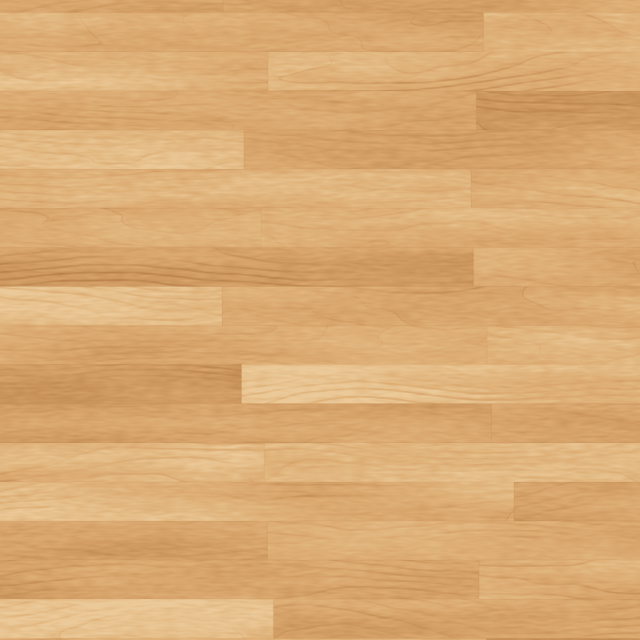
A Shadertoy shader for this texture:

```glsl
// Honey-coloured wood strip flooring: staggered planks with flowing grain.

const float ROW_HEIGHT = 0.0611;
const float FIRST_EDGE = 0.0026;

const vec3 DARK_WOOD  = vec3(0.77, 0.56, 0.34);
const vec3 WARM_WOOD  = vec3(0.85, 0.65, 0.43);
const vec3 HONEY_WOOD = vec3(0.88, 0.71, 0.49);
const vec3 PALE_WOOD  = vec3(0.915, 0.775, 0.58);

vec2 hash22(vec2 p) {
    vec3 h = fract(p.xyx * vec3(0.1031, 0.1030, 0.0973));
    h += dot(h, h.yzx + 33.33);
    return fract((h.xx + h.yz) * h.zy);
}

float cornerSlope(vec2 cell, vec2 corner, vec2 f) {
    return dot(hash22(cell + corner) * 2.0 - 1.0, f - corner);
}

// Gradient noise, roughly -0.6 to 0.6
float noise(vec2 p) {
    vec2 cell = floor(p), f = p - cell;
    vec2 u = f * f * f * (f * (f * 6.0 - 15.0) + 10.0);
    vec2 e = vec2(0.0, 1.0);
    return mix(mix(cornerSlope(cell, e.xx, f), cornerSlope(cell, e.yx, f), u.x),
               mix(cornerSlope(cell, e.xy, f), cornerSlope(cell, e.yy, f), u.x), u.y);
}

// Height field whose whole-number contours are the growth rings
float ringField(vec2 p) {
    return p.y * 48.0
         + noise(p * vec2(2.6, 13.0)) * 5.0
         + noise(p * vec2(13.0, 45.0)) * 0.35;
}

// Thin ring lines of even width, with a soft tail on one side
float ringLines(vec2 p) {
    vec2 e = vec2(0.0006, 0.0);
    float field = ringField(p);
    vec2 slope = vec2(ringField(p + e.xy), ringField(p + e.yx)) - field;
    float steepness = max(length(slope) / e.x, 6.0);
    float phase = fract(field);
    float dist = min(phase, 1.0 - phase) / steepness;
    float line = 1.0 - smoothstep(0.0003, 0.0024, dist);
    float tail = (1.0 - smoothstep(0.0, 0.5, phase)) * smoothstep(0.0, 0.06, phase);
    return line * 0.75 + tail * 0.3;
}

// Joints alternate between two positions, with a small shift per row
float jointPosition(float row) {
    float stagger = mix(0.385, 0.772, mod(row, 2.0));
    return stagger + (hash22(vec2(row, 7.0)).y - 0.5) * 0.085;
}

vec3 woodColor(float tone) {
    vec3 color = mix(DARK_WOOD, WARM_WOOD, clamp(tone / 0.44, -0.8, 1.0));
    color = mix(color, HONEY_WOOD, clamp((tone - 0.44) / 0.29, 0.0, 1.0));
    return mix(color, PALE_WOOD, clamp((tone - 0.73) / 0.27, 0.0, 1.2));
}

vec3 floorColor(vec2 uv) {
    // Plank layout
    float rowCoord = (uv.y - FIRST_EDGE) / ROW_HEIGHT + 20.0;
    float row = floor(rowCoord);
    float along = uv.x - jointPosition(row);
    vec2 plank = vec2(row, floor(along) + 5.0);
    vec2 seed = hash22(plank * 1.7 + 3.0);
    vec2 p = uv + seed * 19.0;

    // Broad stain, fine fibres and growth rings
    float stain = noise(p * vec2(1.8, 15.0)) + 0.4 * noise(p * vec2(5.0, 40.0));
    float fibre = noise(p * vec2(45.0, 250.0)) + 0.6 * noise(p * vec2(16.0, 130.0));
    float ringFade = smoothstep(-0.35, 0.35, noise(p * vec2(3.5, 17.0) + 8.0));
    float rings = ringLines(p) * ringFade * mix(0.3, 0.75, seed.y);

    // Faint seams between planks
    float v = fract(rowCoord);
    float edgeDist = min(min(v, 1.0 - v) * ROW_HEIGHT, abs(along));
    float seam = 1.0 - smoothstep(0.0, 0.0016, edgeDist);

    float tone = 0.54 + (seed.x - 0.5) * 0.74 + stain * 0.5 + fibre * 0.27;
    return woodColor(tone - rings * 0.7 - seam * 0.14);
}

void mainImage(out vec4 fragColor, in vec2 fragCoord) {
    // Four samples per pixel smooth every edge
    vec3 color = vec3(0.0);
    for (int i = 0; i < 4; i++) {
        vec2 offset = vec2(i % 2, i / 2) * 0.5 - 0.25;
        color += floorColor((fragCoord + offset) / iResolution.xy);
    }
    fragColor = vec4(color / 4.0, 1.0);
}
```
